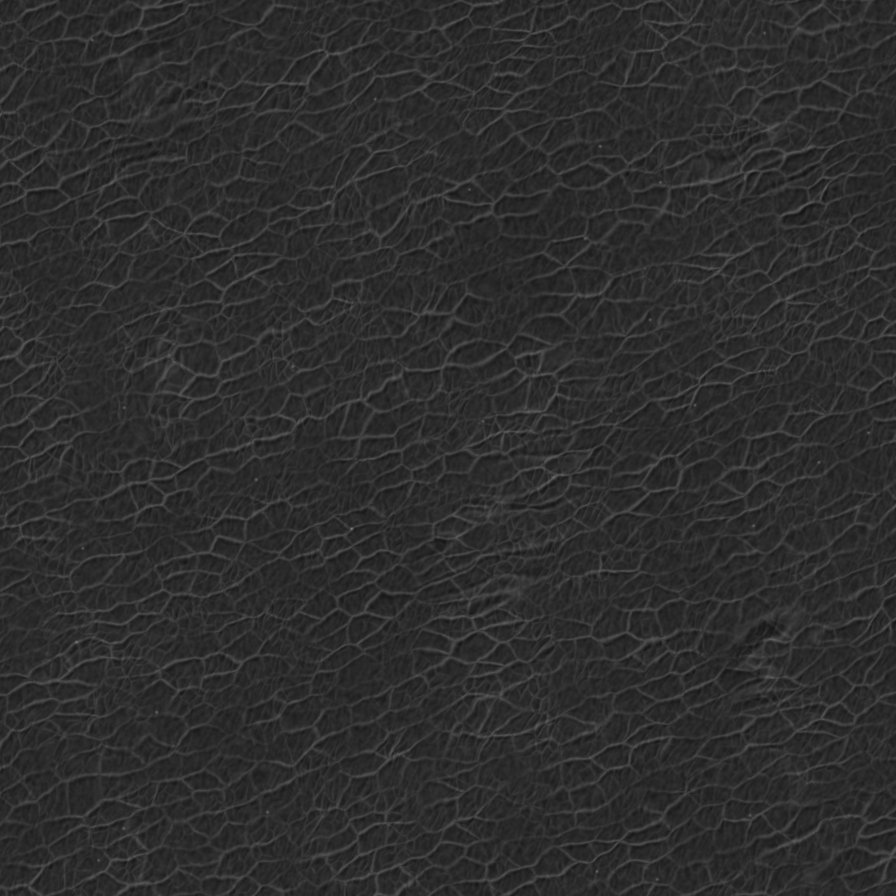
This texture is drawn by a WebGL 2 fragment shader. Its source:

```glsl
#version 300 es
precision highp float;
// Dark leather: slanted cells outlined by pale creases, with fine steep wrinkles and grain.

#define BASE_TONE 0.160
#define CREASE_GAIN 0.125
#define CREASE_WIDTH 0.0019
#define CREASE_ANGLE 0.38
#define CREASE_SCALE vec2(25.0, 43.0)
#define WRINKLE_GAIN 0.050
#define WRINKLE_WIDTH 0.0014
#define WRINKLE_ANGLE 1.15
#define WRINKLE_SCALE vec2(52.0, 98.0)
#define SHADOW_GAIN 0.038
#define FOLD_GAIN 0.075
#define GRAIN_GAIN 0.050

uniform vec2 u_resolution;
out vec4 fragColor;

vec2 hash2(vec2 cell) {
    uvec2 v = uvec2(ivec2(cell) + 4096) * 1664525u + 1013904223u;
    v.x += v.y * 1664525u;
    v.y += v.x * 1664525u;
    v ^= v >> 16u;
    v.x += v.y * 1664525u;
    v.y += v.x * 1664525u;
    v ^= v >> 16u;
    return vec2(v & 65535u) / 65535.0;
}

float cornerSlope(vec2 cell, vec2 offset) {
    float a = 6.2832 * hash2(cell).x;
    return dot(vec2(cos(a), sin(a)), offset);
}

// Gradient noise, roughly -0.7 to 0.7
float noise(vec2 p) {
    vec2 i = floor(p), f = p - i;
    vec2 u = f * f * f * (f * (f * 6.0 - 15.0) + 10.0);
    vec2 e = vec2(1.0, 0.0);
    return mix(mix(cornerSlope(i, f), cornerSlope(i + e, f - e), u.x),
               mix(cornerSlope(i + e.yx, f - e.yx), cornerSlope(i + 1.0, f - 1.0), u.x), u.y);
}

vec2 noise2(vec2 p) {
    return vec2(noise(p), noise(p + vec2(37.3, 71.9)));
}

// Turns p into a frame whose x axis points along the angle
vec2 alongAngle(vec2 p, float angle) {
    float c = cos(angle), s = sin(angle);
    return vec2(c * p.x + s * p.y, c * p.y - s * p.x);
}

vec2 cellCentre(vec2 cell) {
    return cell + 0.5 + 0.85 * (hash2(cell) - 0.5);
}

// Distance to the nearest border of stretched cells (x) and its unit normal (yz)
vec3 cellBorder(vec2 q, vec2 scale) {
    vec2 s = q * scale, home = floor(s), owner = home, toOwner = vec2(8.0);
    for (int j = -1; j <= 1; j++)
    for (int i = -1; i <= 1; i++) {
        vec2 cell = home + vec2(i, j);
        vec2 r = cellCentre(cell) - s;
        if (dot(r, r) < dot(toOwner, toOwner)) { toOwner = r; owner = cell; }
    }
    vec3 border = vec3(1.0, 0.0, 1.0);
    for (int j = -2; j <= 2; j++)
    for (int i = -2; i <= 2; i++) {
        if (i == 0 && j == 0) continue;
        vec2 r = cellCentre(owner + vec2(i, j)) - s;
        vec2 dir = normalize(r - toOwner);
        vec2 slope = dir * scale;
        float d = 0.5 * dot(toOwner + r, dir) / length(slope);
        if (d < border.x) border = vec3(d, normalize(slope));
    }
    return border;
}

float bump(float x, float width) {
    return exp(-x * x / (width * width));
}

void main() {
    vec2 p = gl_FragCoord.xy / u_resolution.y;
    float pixel = 1.0 / u_resolution.y;

    // Uneven stretching of the hide
    vec2 w = p + 0.030 * noise2(p * 3.0) + 0.010 * noise2(p * 17.0) + 0.0035 * noise2(p * 62.0);
    vec2 q = alongAngle(w, CREASE_ANGLE);
    float patchy = noise(p * 4.3 + 11.0);

    // Main creases, brightest along the slant, shaded on their lower side
    vec3 b = cellBorder(q, CREASE_SCALE);
    float broken = smoothstep(-0.45, 0.45, noise(q * vec2(11.0, 23.0) + 5.0));
    float strength = mix(0.35, 1.0, abs(b.z)) * mix(0.25, 1.1, broken);
    float crease = strength * bump(b.x, max(CREASE_WIDTH, 0.8 * pixel));
    float shadow = strength * max(b.z, 0.0) * bump(b.x - 0.0040, 0.0022);

    // Fine steep wrinkles, denser in patches
    vec2 t = alongAngle(w, WRINKLE_ANGLE);
    vec3 f = cellBorder(t, WRINKLE_SCALE);
    float density = smoothstep(-0.5, 0.5, noise(p * 24.0 + 3.0)) * (0.9 + 0.8 * patchy);
    float wrinkle = density * bump(f.x, max(WRINKLE_WIDTH, 0.7 * pixel));
    shadow += 0.5 * density * max(-f.z, 0.0) * bump(f.x - 0.0028, 0.0016);

    // Long folds gathered in a few places
    float ridge = noise(q * vec2(8.0, 33.0) + 19.0);
    float gathered = smoothstep(0.12, 0.42, noise(p * 4.0 + 29.0));
    float fold = gathered * bump(ridge, 0.07);
    shadow += gathered * bump(ridge - 0.16, 0.09);

    // Grain drawn out along the wrinkles
    float grain = noise(t * vec2(95.0, 205.0)) + 0.5 * noise(p * 230.0 + 7.0);

    // Sparse pale specks
    vec2 spot = floor(p * 16.0);
    vec2 centre = (spot + 0.2 + 0.6 * hash2(spot + 300.0)) / 16.0;
    float speck = step(hash2(spot + 700.0).x, 0.1) * bump(length(p - centre), max(0.0016, 0.8 * pixel));

    float tone = BASE_TONE + CREASE_GAIN * crease + WRINKLE_GAIN * wrinkle + FOLD_GAIN * fold
               - SHADOW_GAIN * shadow + GRAIN_GAIN * grain + 0.015 * patchy + 0.2 * speck;
    fragColor = vec4(vec3(clamp(tone, 0.09, 0.5)), 1.0);
}
```
